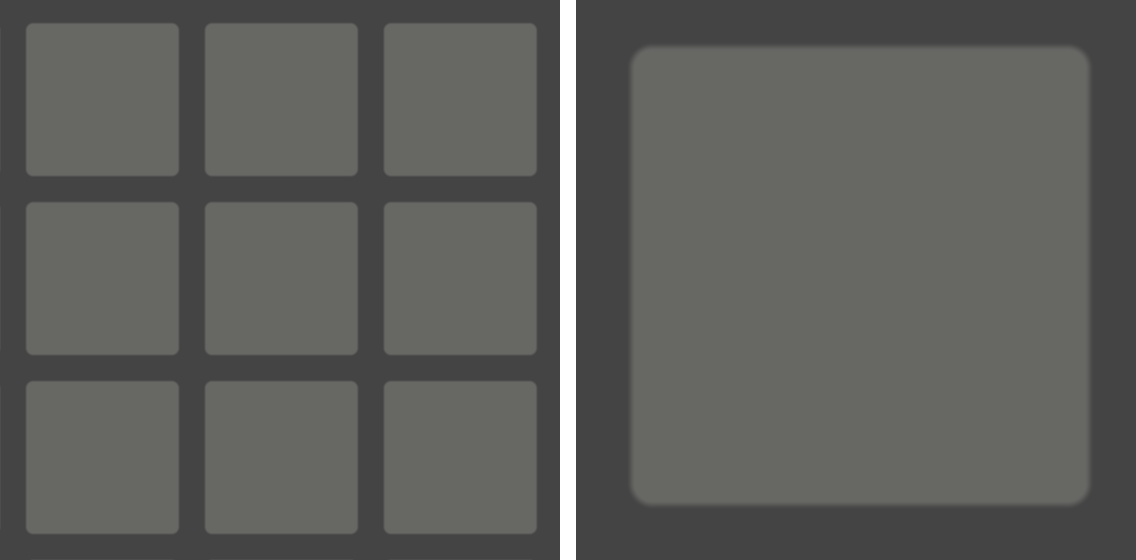
Left, the full canvas; right, a detail of the centre.
Reproduce this pattern procedurally as a Shadertoy shader.

```glsl
// Three by three grid of flat grey tiles with rounded corners on a darker ground.
// The plane is folded into square cells, and a rounded-box distance
// in each cell gives a softly blurred tile edge.

// Signed distance to a square with rounded corners, centred on the origin.
float roundedSquare(vec2 p, float halfSide, float radius) {
    vec2 q = abs(p) - halfSide + radius;
    return length(max(q, 0.0)) + min(max(q.x, q.y), 0.0) - radius;
}

void mainImage(out vec4 fragColor, in vec2 fragCoord) {
    vec2 uv = fragCoord / iResolution.xy;

    // Fold into cells; the grid sits slightly right of and above the centre.
    float pitch = 0.3195;
    vec2 cell = (fract((uv - 0.5025) / pitch + 0.5) - 0.5) * pitch;

    // Tile mask, never sharper than about one pixel.
    float d = roundedSquare(cell, 0.1365, 0.013);
    float softness = max(0.0028, 0.75 / iResolution.y);
    float tile = 1.0 - smoothstep(-softness, softness, d);

    vec3 groundColor = vec3(0.267);
    vec3 tileColor = vec3(0.404, 0.404, 0.394);
    fragColor = vec4(mix(groundColor, tileColor, tile), 1.0);
}
```
